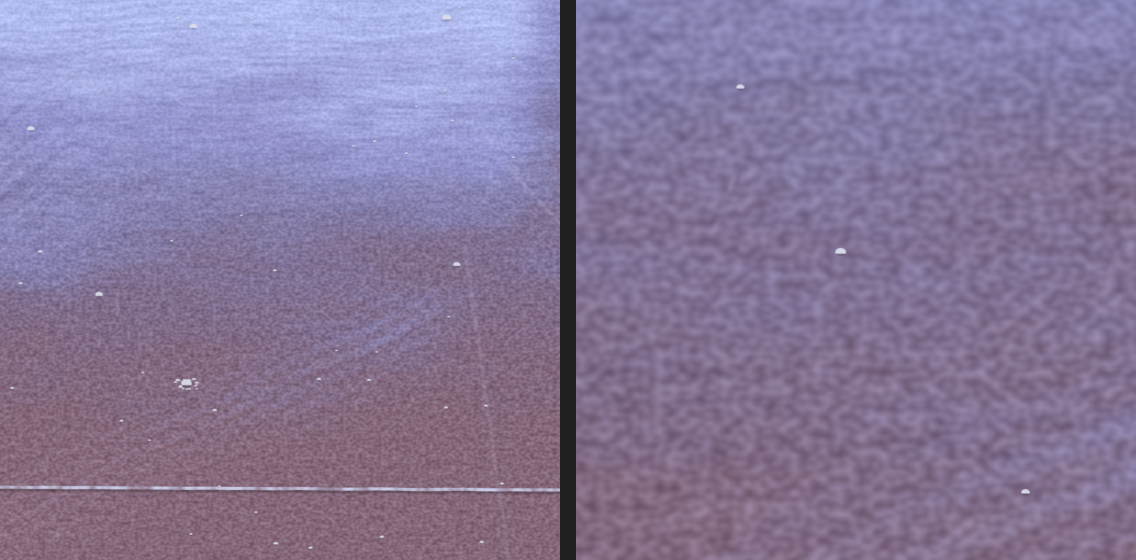
Left, the full canvas; right, a detail of the centre.
Reproduce this texture procedurally as a WebGL 2 fragment shader.

```glsl
#version 300 es
precision highp float;
// A worn, wet metal sheet: pale blue sheen above fading to mauve brown below.
// Height drives a colour ramp bent by gradient noise; brushed streaks, grain,
// diagonal tracks, scratches, a broken seam and small bubbles lie on top.

uniform vec2 u_resolution;
out vec4 fragColor;

const vec3 BROWN = vec3(0.520, 0.405, 0.475);
const vec3 MAUVE = vec3(0.500, 0.428, 0.550);
const vec3 SLATE = vec3(0.520, 0.500, 0.680);
const vec3 BLUE  = vec3(0.580, 0.585, 0.805);
const vec3 PALE  = vec3(0.690, 0.730, 0.930);
const vec3 FOAM  = vec3(0.880, 0.890, 0.950);

vec2 hash2(vec2 p) {
    vec3 q = fract(p.xyx * vec3(0.1031, 0.1030, 0.0973));
    q += dot(q, q.yzx + 33.33);
    return fract((q.xx + q.yz) * q.zy);
}

float cornerSlope(vec2 cell, vec2 offset) {
    float angle = 6.2832 * hash2(cell).x;
    return dot(vec2(cos(angle), sin(angle)), offset);
}

float gradientNoise(vec2 p) {
    vec2 i = floor(p), f = fract(p);
    vec2 w = f * f * f * (f * (f * 6.0 - 15.0) + 10.0);
    vec2 e = vec2(1.0, 0.0);
    float low = mix(cornerSlope(i, f), cornerSlope(i + e, f - e), w.x);
    float high = mix(cornerSlope(i + e.yx, f - e.yx), cornerSlope(i + 1.0, f - 1.0), w.x);
    return mix(low, high, w.y);
}

float fbm(vec2 p) {
    float sum = 0.0, amp = 1.0;
    for (int k = 0; k < 4; k++) {
        sum += amp * gradientNoise(p);
        p = p * 2.03 + 17.3;
        amp *= 0.55;
    }
    return sum;
}

vec2 rotate(vec2 p, float a) {
    return vec2(cos(a) * p.x + sin(a) * p.y, cos(a) * p.y - sin(a) * p.x);
}

vec3 sheenRamp(float t) {
    vec3 c = mix(BROWN, MAUVE, smoothstep(0.22, 0.50, t));
    c = mix(c, SLATE, smoothstep(0.45, 0.64, t));
    c = mix(c, BLUE, smoothstep(0.60, 0.80, t));
    return mix(c, PALE, smoothstep(0.76, 0.98, t));
}

float blob(vec2 p, vec2 center, vec2 size) {
    vec2 d = (p - center) / size;
    return exp(-dot(d, d));
}

// Soft worn line between two points.
float scratch(vec2 p, vec2 a, vec2 b, float width, float px) {
    vec2 pa = p - a, ba = b - a;
    float h = clamp(dot(pa, ba) / dot(ba, ba), 0.0, 1.0);
    float wear = 0.65 + 0.9 * gradientNoise(p * 60.0);
    return wear * (1.0 - smoothstep(0.0, width + px, length(pa - h * ba)));
}

// Domed bubble: shaded underside, bright cap.
vec3 bubble(vec3 c, vec2 d, float r, float px) {
    float body = 1.0 - smoothstep(r - px, r + px, length(d * vec2(0.85, 1.1)));
    float cap = body * smoothstep(-0.35 * r - px, -0.35 * r + px, d.y);
    c = mix(c, c * 0.72, 0.6 * body);
    return mix(c, FOAM, 0.9 * cap);
}

vec3 scatterBubbles(vec3 c, vec2 p, float cells, float density, float radius, float px) {
    vec2 id = floor(p * cells);
    vec2 pick = hash2(id + cells * 3.7);
    vec2 center = (id + 0.2 + 0.6 * hash2(id + cells)) / cells;
    float r = radius * mix(0.55, 1.0, pick.y);
    return pick.x < density ? bubble(c, p - center, r, px) : c;
}

void main() {
    vec2 p = gl_FragCoord.xy / u_resolution.y;
    float px = 1.0 / u_resolution.y;
    float upper = smoothstep(0.45, 0.85, p.y);

    // Broad sheen with a dim right corner and a cool patch on the left
    float tone = p.y + 0.07 * fbm(p * vec2(3.0, 6.0)) + 0.05 * fbm(p * vec2(6.0, 22.0) + 9.0);
    tone += 0.09 * blob(p, vec2(0.70, 0.76), vec2(0.25, 0.09));
    tone += 0.10 * blob(p, vec2(0.08, 0.54), vec2(0.16, 0.08));
    tone -= 0.07 * blob(p, vec2(0.75, 0.57), vec2(0.30, 0.07));
    tone -= 0.22 * smoothstep(0.88, 1.03, p.x) * upper;

    // Diagonal tracks with ribs running along them
    vec2 along = rotate(p - vec2(0.0, 0.06), 0.45);
    float track = exp(-pow(along.y / 0.075, 2.0)) * (1.0 - smoothstep(0.75, 1.0, along.x));
    float ribs = sin(along.y * 210.0 + 3.0 * gradientNoise(along * vec2(6.0, 12.0)));
    float tread = gradientNoise(rotate(p, -0.6) * vec2(28.0, 90.0));
    tone += track * (0.09 + 0.04 * ribs);
    vec3 c = sheenRamp(tone) + track * (0.014 + 0.012 * ribs + 0.035 * tread);

    // Brushed streaks, cross streaks and fine grain
    float brushed = gradientNoise(p * vec2(7.0, 95.0) + 3.0 * gradientNoise(p * 4.0));
    float fineBrush = gradientNoise(p * vec2(24.0, 170.0) + 40.0);
    c += (0.065 * brushed + 0.05 * fineBrush) * mix(0.25, 1.0, upper);
    float leftWear = blob(p, vec2(0.0, 0.72), vec2(0.15, 0.18));
    c += 0.09 * leftWear * gradientNoise(rotate(p, 0.65) * vec2(8.0, 75.0));
    float grain = gradientNoise(p * vec2(150.0, 190.0)) + 0.6 * gradientNoise(p * vec2(70.0, 100.0) + 5.0);
    c += vec3(0.105, 0.115, 0.13) * grain * mix(1.0, 0.65, upper);

    // Long scratches, then short scattered nicks
    float marks = 0.9 * scratch(p, vec2(0.90, 0.71), vec2(1.01, 0.59), 0.004, px);
    marks += 0.6 * scratch(p, vec2(0.83, 0.56), vec2(0.91, -0.01), 0.005, px);
    marks += 0.6 * scratch(p, vec2(0.05, 0.90), vec2(0.23, 0.82), 0.006, px);
    for (float k = 0.0; k < 14.0; k++) {
        vec2 start = hash2(vec2(k, 4.0)), shape = hash2(vec2(k, 23.0)) - 0.5;
        vec2 reach = vec2(0.06 * shape.x, -0.02 - 0.03 * abs(shape.y));
        marks += 0.55 * scratch(p, start, start + reach, 0.0025, px);
    }
    c = mix(c, vec3(0.73, 0.70, 0.83), 0.4 * clamp(marks, 0.0, 1.0));

    // Bright broken seam above a thin shadow
    float seam = p.y - 0.130 + 0.005 * p.x + 0.0012 * gradientNoise(vec2(p.x * 14.0, 2.0));
    float chips = gradientNoise(vec2(p.x * 18.0, 7.0)) + 0.5 * gradientNoise(vec2(p.x * 70.0, 3.0));
    float glint = smoothstep(-0.35, 0.25, chips);
    float seamLine = 1.0 - smoothstep(0.0012, 0.0025 + px, abs(seam));
    c *= 1.0 - 0.22 * exp(-pow((seam + 0.005) / 0.003, 2.0));
    c = mix(c, vec3(0.80, 0.82, 0.93), seamLine * mix(0.35, 0.95, glint));

    // Scattered bubbles, specks and one foamy cluster
    c = scatterBubbles(c, p, 7.0, 0.13, 0.0085, px);
    c = scatterBubbles(c, p, 17.0, 0.09, 0.0036, px);
    vec2 cluster = vec2(0.333, 0.312);
    for (float k = 0.0; k < 15.0; k++) {
        vec2 h = hash2(vec2(k, 61.0));
        float a = 2.4 * k;
        vec2 spot = cluster + vec2(0.022, 0.013) * (0.5 + 0.5 * h.x) * vec2(cos(a), sin(a));
        c = bubble(c, p - spot, mix(0.0018, 0.0036, h.y), px);
    }
    c = bubble(c, p - cluster - vec2(0.0, 0.003), 0.008, px);

    fragColor = vec4(clamp(c, 0.0, 1.0), 1.0);
}
```
